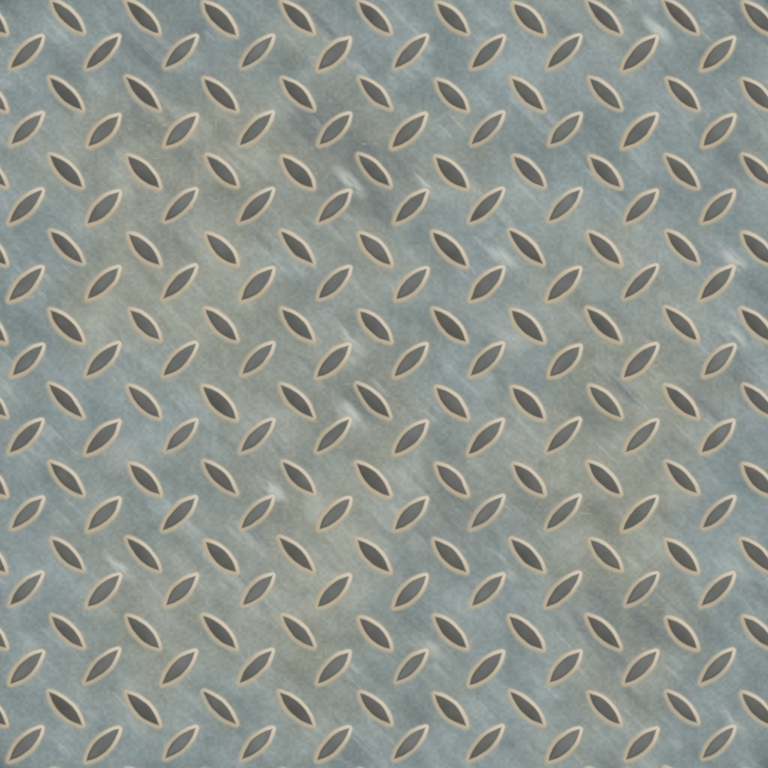
Write a Shadertoy shader that draws this texture.

```glsl
// Worn steel tread plate: ten by ten cells, each holding two raised lens bars
// that lean opposite ways. Bars are distance functions with tan rims, laid over
// wrapping noise for stains, diagonal scratches, pale scuffs and specks.

const float REPEATS = 10.0;
const vec3 STEEL = vec3(0.57, 0.60, 0.58);
const vec3 BLUE_STEEL = vec3(0.53, 0.59, 0.60);
const vec3 WARM_STEEL = vec3(0.60, 0.61, 0.56);
const vec3 STAIN = vec3(0.43, 0.46, 0.46);
const vec3 SCUFF = vec3(0.76, 0.78, 0.76);
const vec3 TAN = vec3(0.71, 0.65, 0.54);
const vec3 CREAM = vec3(0.83, 0.80, 0.74);
const vec3 BROWN = vec3(0.50, 0.45, 0.38);
const vec3 FACE = vec3(0.44, 0.455, 0.445);
const vec3 DARK_FACE = vec3(0.33, 0.32, 0.30);

float hash(vec2 p) {
    return fract(sin(dot(p, vec2(127.1, 311.7))) * 43758.5453);
}

// Value noise that wraps after a whole number of lattice steps
float noise(vec2 p, vec2 period) {
    vec2 i = floor(p), f = fract(p);
    f = f * f * (3.0 - 2.0 * f);
    vec2 a = mod(i, period), b = mod(i + 1.0, period);
    return mix(mix(hash(a), hash(vec2(b.x, a.y)), f.x),
               mix(hash(vec2(a.x, b.y)), hash(b), f.x), f.y);
}

float fbm(vec2 uv, vec2 period) {
    float sum = 0.0, weight = 0.5;
    for (int i = 0; i < 4; i++) {
        sum += weight * noise(uv * period, period);
        period *= 2.0;
        weight *= 0.5;
    }
    return sum / 0.9375;
}

// Signed distance to a pointed lens lying along x
float lens(vec2 p, float halfLength, float halfWidth) {
    p = abs(p);
    float d = 0.5 * (halfLength * halfLength - halfWidth * halfWidth) / halfWidth;
    return (p.x - halfLength) * d > p.y * halfLength
        ? length(p - vec2(halfLength, 0.0))
        : length(p + vec2(0.0, d)) - d - halfWidth;
}

// Sheet metal: broad tint, stains, scratches along the falling diagonal, grain
vec3 plate(vec2 uv) {
    vec2 diagonal = vec2(uv.x + uv.y, uv.x - uv.y);
    float streak = fbm(diagonal, vec2(36.0, 9.0));
    float cloud = fbm(uv, vec2(5.0));
    float mottle = fbm(uv, vec2(24.0));
    vec3 col = mix(BLUE_STEEL, WARM_STEEL, smoothstep(0.3, 0.7, cloud));
    col = mix(col, STEEL, 0.35) + 0.13 * (mottle - 0.5) + 0.12 * (streak - 0.5);
    float stain = smoothstep(0.52, 0.78, 0.5 * streak + 0.5 * fbm(uv + 0.37, vec2(7.0)));
    col = mix(col, STAIN, 0.75 * stain);
    float scratch = smoothstep(0.66, 0.85, noise(diagonal * vec2(110.0, 16.0), vec2(110.0, 16.0)));
    col = mix(col, SCUFF, 0.22 * scratch * smoothstep(0.4, 0.65, mottle));
    float speck = smoothstep(0.84, 0.97, noise(uv * 160.0, vec2(160.0)));
    col = mix(col, TAN, 0.5 * speck * smoothstep(0.48, 0.65, cloud));
    return col + 0.05 * (noise(uv * 256.0, vec2(256.0)) - 0.5);
}

// Pale rubbed patch in a few randomly chosen cells
vec3 addScuff(vec3 col, vec2 uv, vec2 centre) {
    vec2 q = uv * REPEATS - centre + 0.5;
    vec2 id = mod(floor(q), REPEATS);
    vec2 p = fract(q) - 0.5;
    float chosen = smoothstep(0.80, 0.95, hash(id + 31.0));
    float reach = length(vec2((p.x + p.y) / 0.20, (p.x - p.y) / 0.55));
    float rub = fbm(vec2(uv.x + uv.y, uv.x - uv.y), vec2(70.0, 24.0));
    float mask = (1.0 - smoothstep(0.15, 1.0, reach)) * smoothstep(0.25, 0.65, rub);
    return mix(col, SCUFF, 0.85 * chosen * mask);
}

// Raised bar; lean is 1 for rising and -1 for falling, shade darkens its face
vec3 addBar(vec3 col, vec2 uv, vec2 centre, float lean, float shade, float px) {
    vec2 q = uv * REPEATS - centre + 0.5;
    vec2 id = mod(floor(q), REPEATS) + 17.0 * lean;
    float vary = hash(id + 3.0), wear = hash(id + 59.0);
    vec2 p = fract(q) - 0.5 + 0.035 * (vec2(vary, wear) - 0.5);
    vec2 local = vec2(p.x + lean * p.y, p.y - lean * p.x) * 0.7071;
    float d = lens(local, 0.285 + 0.03 * (vary - 0.5), 0.085 + 0.014 * (wear - 0.5));
    d += 0.022 * (fbm(uv, vec2(60.0)) - 0.5);
    float light = dot(p, vec2(0.7071));
    float lit = smoothstep(-0.05, lean > 0.0 ? 0.32 : 0.12, light);

    // Soft tan halo, then the bright bevel
    float halo = 1.0 - smoothstep(0.025, 0.085, d);
    col = mix(col, TAN, halo * (0.72 + 0.2 * wear));
    float bevel = 1.0 - smoothstep(0.012, 0.035 + px, abs(d - 0.018));
    col = mix(col, CREAM, bevel * (0.2 + 0.75 * lit));

    // Flat top: brown edge, darker on the side away from the light
    float gloss = smoothstep(-0.08, 0.07, lean > 0.0 ? light * 0.3 : light);
    vec3 face = mix(FACE, DARK_FACE, clamp(shade + 0.35 * (0.5 - gloss) + 0.3 * (vary - 0.5), 0.0, 1.0));
    face += 0.10 * (fbm(uv, vec2(50.0)) - 0.5);
    face = mix(face, BROWN, 0.55 * smoothstep(-0.028, 0.0, d));
    face = mix(face, DARK_FACE, 0.55 * (1.0 - gloss) * smoothstep(-0.05, -0.01, d));
    return mix(col, face, 1.0 - smoothstep(-0.012 - px, 0.008 + px, d));
}

void mainImage(out vec4 fragColor, in vec2 fragCoord) {
    vec2 uv = fragCoord / iResolution.xy;
    float px = 0.5 * REPEATS / iResolution.y;
    vec3 col = plate(uv);
    col = addScuff(col, uv, vec2(0.56, 0.62));
    col = addBar(col, uv, vec2(0.34, 0.31), 1.0, 0.15, px);
    col = addBar(col, uv, vec2(0.87, 0.765), -1.0, 0.55, px);
    fragColor = vec4(clamp(col, 0.0, 1.0), 1.0);
}
```
